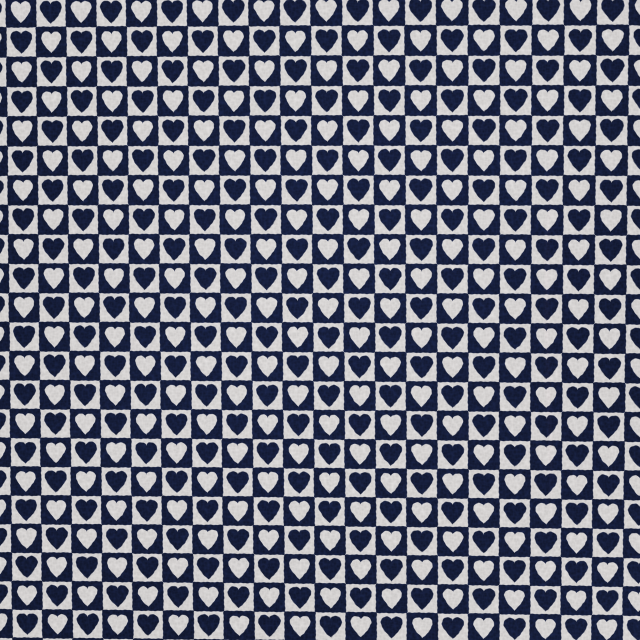
This pattern is drawn by a Shadertoy shader. Its source:

```glsl
// Navy and off-white checkerboard of colour-swapped hearts printed on slightly warped cotton.

vec2 hash2(vec2 p) {
    return fract(sin(vec2(dot(p, vec2(127.1, 311.7)), dot(p, vec2(269.5, 183.3)))) * 43758.5);
}

// Distance to the nearest scattered point, about 0 to 1
float cellNoise(vec2 p) {
    vec2 cell = floor(p);
    float nearest = 1.5;
    for (int y = -1; y <= 1; y++)
        for (int x = -1; x <= 1; x++) {
            vec2 c = cell + vec2(x, y);
            nearest = min(nearest, length(c + hash2(c) - p));
        }
    return nearest;
}

// Heart spanning -1 to 1: a round lobe that runs tangentially into a wide side arc
float heartDistance(vec2 p) {
    p.x = abs(p.x);
    vec2 lobe = vec2(0.45, 0.42);
    bool onLobe = dot(p - lobe, vec2(0.423, 0.906)) > 0.0;
    return onLobe ? length(p - lobe) - 0.55
                  : length(p - vec2(-1.982, 1.555)) - 3.234;
}

// Canvas position to checker units, with the uneven stretch of the cloth
vec2 clothGrid(vec2 uv) {
    float down = 1.0 - uv.y;
    float x = uv.x - 0.461 - 0.008 * down;
    float y = down - 0.4805 - 0.003 * uv.x * uv.x;
    float column = x * (20.6 + 0.4 * down) + x * x * (0.65 * down - 0.95);
    float row = y * (21.97 - 0.32 * uv.x) + 0.62 * y * y;
    return vec2(column, -row);
}

void mainImage(out vec4 fragColor, in vec2 fragCoord) {
    vec2 uv = fragCoord / iResolution.y;
    float soft = max(0.025, 17.0 / iResolution.y);

    // Slightly ragged print edges
    vec2 grid = clothGrid(uv);
    grid += 0.006 * sin(grid.yx * 17.0 + 2.0 * sin(grid * 5.3))
          + 0.004 * sin(grid.yx * 41.0 + grid * 7.0);
    vec2 cell = floor(grid + 0.5);
    vec2 p = grid - cell;
    float lightCell = 1.0 - mod(cell.x + cell.y, 2.0);

    // Checks: the navy ink spreads a little past its squares
    float border = 0.5 - max(abs(p.x), abs(p.y));
    float light = smoothstep(-soft, soft, border * (2.0 * lightCell - 1.0) - 0.012);

    // Hearts: navy ones are a touch larger, each printed slightly differently
    vec2 jitter = hash2(cell) - 0.5;
    vec2 heartSize = mix(vec2(0.335, 0.365), vec2(0.362, 0.385), lightCell) + 0.012 * jitter.x;
    float heart = heartDistance((p - 0.014 * jitter.yx) / heartSize) * 0.36;
    light = mix(1.0 - lightCell, light, smoothstep(-soft, soft, heart));

    // Cotton threads, broad shading and a faint crease
    float weave = cellNoise(uv * vec2(230.0, 130.0)) + cellNoise(uv.yx * vec2(230.0, 130.0)) - 1.0;
    float shade = 0.5 * sin(uv.x * 3.1 + uv.y * 1.4 - 0.9) + 0.25 * sin(uv.y * 5.0 - uv.x * 4.0 + 0.6);
    float crease = exp(-pow((uv.x - 0.858 - 0.004 * sin(uv.y * 9.0)) / 0.004, 2.0))
                 * smoothstep(0.1, 0.35, uv.y) * smoothstep(0.85, 0.6, uv.y);

    vec3 navy = vec3(0.083, 0.113, 0.220) * (1.0 + 0.22 * shade + 0.28 * weave);
    vec3 cream = vec3(0.835, 0.825, 0.822) + 0.022 * shade + 0.05 * weave;
    vec3 color = mix(navy, cream, light) + crease * vec3(0.02, 0.012, 0.015);
    fragColor = vec4(color, 1.0);
}
```
